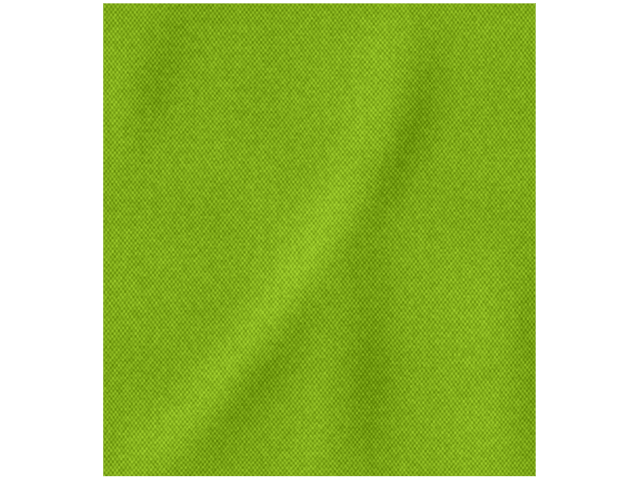
A Shadertoy shader for this texture:

```glsl
const vec3 SHADE = vec3(0.38, 0.535, 0.025);
const vec3 LIGHT = vec3(0.62, 0.80, 0.175);
const vec3 PAPER = vec3(1.0);
const vec2 CLOTH_MIN = vec2(0.215, 0.008);
const vec2 CLOTH_MAX = vec2(1.116, 0.993);
const vec2 STITCH = vec2(0.0088, 0.0112);  // repeat of the staggered knit
const float BASE_TONE = 0.48;
const float WEAVE_DEPTH = 0.36;
const float STITCH_VARIATION = 0.14;
const float FIBRE_DEPTH = 0.30;
const float FIBRE_SCALE = 230.0;
const float CLOUD_DEPTH = 0.10;
const float WARP = 0.008;
const float TAU = 6.2831853;

float hash(vec2 p) {
    vec3 q = fract(vec3(p.xyx) * 0.1031);
    q += dot(q, q.yzx + 33.33);
    return fract((q.x + q.y) * q.z);
}

float noise(vec2 p) {
    vec2 i = floor(p), f = fract(p);
    f = f * f * (3.0 - 2.0 * f);
    float low = mix(hash(i), hash(i + vec2(1, 0)), f.x);
    float high = mix(hash(i + vec2(0, 1)), hash(i + vec2(1, 1)), f.x);
    return mix(low, high, f.y);
}

// Soft band along x = a + b*y + c*y*y, fading away from one height
float fold(vec2 p, vec3 curve, float width, float midY, float spanY) {
    float across = (p.x - curve.x - p.y * (curve.y + p.y * curve.z)) / width;
    float along = (p.y - midY) / spanY;
    return exp(-across * across - along * along);
}

// Lit ridges and shaded valleys of the draped cloth
float drape(vec2 p) {
    float ridges = 0.25 * fold(p, vec3(0.256, 1.054, -0.502), 0.065, 0.45, 0.55)
                 + 0.14 * fold(p, vec3(0.63, 0.18, 0.0), 0.045, 0.12, 0.20)
                 + 0.12 * fold(p, vec3(0.24, 0.0, 0.0), 0.040, 0.80, 0.18)
                 + 0.13 * fold(p, vec3(1.0, 0.0, 0.0), 0.075, 0.15, 0.35);
    float valleys = 0.29 * fold(p, vec3(0.225, 1.447, -0.79), 0.045, 0.70, 0.20)
                  + 0.25 * fold(p, vec3(0.77, 0.0, 0.0), 0.055, 0.22, 0.28)
                  + 0.24 * fold(p, vec3(0.412, 0.63, 0.0), 0.055, 0.20, 0.20)
                  + 0.18 * fold(p, vec3(0.04, 0.35, 0.0), 0.050, 0.85, 0.16)
                  + 0.13 * fold(p, vec3(1.11, 0.0, 0.0), 0.045, 0.25, 0.30);
    return ridges - valleys;
}

// Staggered raised stitches, each with its own brightness
float knit(vec2 p) {
    vec2 q = p / STITCH;
    float bumps = cos(TAU * q.x) * cos(TAU * q.y);
    vec2 cell = floor(q * 2.0 + 0.5);
    float uneven = hash(cell + 17.0) - 0.5;
    return WEAVE_DEPTH * bumps + STITCH_VARIATION * uneven;
}

void mainImage(out vec4 fragColor, in vec2 fragCoord) {
    vec2 p = fragCoord / iResolution.y;

    // Threads bend gently with the drape
    vec2 bend = vec2(noise(p * 7.0), noise(p * 7.0 + 40.0)) - 0.5;
    vec2 thread = p + WARP * bend + vec2(0.0, 0.012 * drape(p));

    float tone = BASE_TONE + drape(p) + knit(thread);
    tone += FIBRE_DEPTH * (noise(p * FIBRE_SCALE) - 0.5);
    tone += CLOUD_DEPTH * (noise(p * 9.0 + 11.0) - 0.5);
    vec3 cloth = mix(SHADE, LIGHT, clamp(tone, -0.1, 1.1));

    // Rectangular swatch on white
    vec2 outside = abs(p - 0.5 * (CLOTH_MIN + CLOTH_MAX)) - 0.5 * (CLOTH_MAX - CLOTH_MIN);
    float edge = max(outside.x, outside.y);
    float soft = 0.75 / iResolution.y;
    vec3 color = mix(cloth, PAPER, smoothstep(-soft, soft, edge));
    fragColor = vec4(color, 1.0);
}
```
